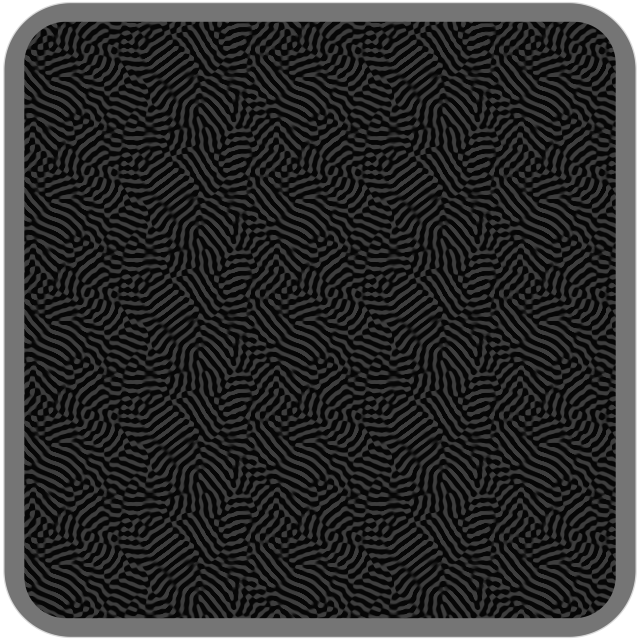
This pattern is drawn by a WebGL 2 fragment shader. Its source:

```glsl
#version 300 es
precision highp float;
// Draws a black panel of winding grey labyrinth strokes in a rounded grey frame.

uniform vec2 u_resolution;
out vec4 fragColor;

const float TAU = 6.2831853;

const vec3 PAPER = vec3(1.0);
const vec3 RIM = vec3(0.85);
const vec3 FRAME = vec3(0.46);
const vec3 GROUND = vec3(0.025);
const vec3 STROKE = vec3(0.245);

const float CELL_SIZE = 0.0381;       // one wave patch per cell
const vec2 TILE_CELLS = vec2(10.0, 5.0); // cells before the labyrinth repeats
const float WAVES_PER_CELL = 2.85;
const float PATCH_FALLOFF = 2.0;
const float MAX_BEND = 0.35;
const float END_ROUNDING = 0.2;
const float STROKE_LEVEL = 0.14;

// Integer hash: four values from 0 to 1 for a cell and a seed.
vec4 hash4(vec2 cell, uint seed) {
    uvec4 v = uvec4(uvec2(cell), seed, seed + 7u) * 1664525u + 1013904223u;
    v += v.yzxy * v.wxyz;
    v ^= v >> 16u;
    v += v.yzxy * v.wxyz;
    v ^= v >> 16u;
    return vec4(v >> 8u) / 16777216.0;
}

// Phase of a gently bent plane wave around its patch centre.
float bentWave(vec2 offset, float angle, float bend, float shift) {
    vec2 along = vec2(cos(angle), sin(angle));
    float across = dot(offset, vec2(-along.y, along.x));
    float travel = dot(offset, along) + bend * across * across;
    return TAU * (WAVES_PER_CELL * travel + shift);
}

// Blends wave patches as phasors: about -1 between strokes, 1 on their midlines.
float labyrinth(vec2 p, vec2 tile) {
    vec2 home = floor(p);
    vec2 phasor = vec2(0.0);
    float total = 0.0;
    for (int y = -2; y <= 2; y++) {
        for (int x = -2; x <= 2; x++) {
            vec2 cell = home + vec2(x, y);
            vec2 wrapped = mod(cell, tile);
            vec4 place = hash4(wrapped, 11u);
            vec4 shape = hash4(wrapped, 53u);
            vec2 offset = p - cell - mix(vec2(0.1), vec2(0.9), place.xy);
            float bend = MAX_BEND * (2.0 * shape.y - 1.0);
            float phase = bentWave(offset, TAU * shape.x, bend, shape.z);
            float weight = exp(-PATCH_FALLOFF * dot(offset, offset));
            phasor += weight * vec2(cos(phase), sin(phase));
            total += weight;
        }
    }
    // The extra term fades clashing waves, so strokes end round.
    return phasor.x / (length(phasor) + END_ROUNDING * total);
}

// Signed distance to a rounded box, negative inside.
float roundedBox(vec2 p, vec2 halfSize, float radius) {
    vec2 q = abs(p) - halfSize + radius;
    return length(max(q, 0.0)) + min(max(q.x, q.y), 0.0) - radius;
}

// Coverage of the inside of a shape, with a smooth edge.
float cover(float distance, float softness) {
    return 1.0 - smoothstep(-softness, softness, distance);
}

void main() {
    float pixel = 1.0 / min(u_resolution.x, u_resolution.y);
    vec2 p = (gl_FragCoord.xy - 0.5 * u_resolution) * pixel;
    float softness = 0.65 * pixel;

    // Labyrinth strokes
    float wave = labyrinth(p / CELL_SIZE + TILE_CELLS * 8.0, TILE_CELLS);
    float wavelength = CELL_SIZE / WAVES_PER_CELL;
    float strokeEdge = (STROKE_LEVEL - wave) * wavelength / TAU;
    vec3 panel = mix(GROUND, STROKE, cover(strokeEdge, softness));

    // Frame, its pale rim and the panel inside
    float outer = roundedBox(p, vec2(0.493, 0.495), 0.104);
    float inner = roundedBox(p, vec2(0.462, 0.466), 0.065);
    vec3 color = mix(PAPER, RIM, cover(outer - 0.002, softness));
    color = mix(color, FRAME, cover(outer, softness));
    color = mix(color, panel, cover(inner, softness));

    fragColor = vec4(color, 1.0);
}
```
